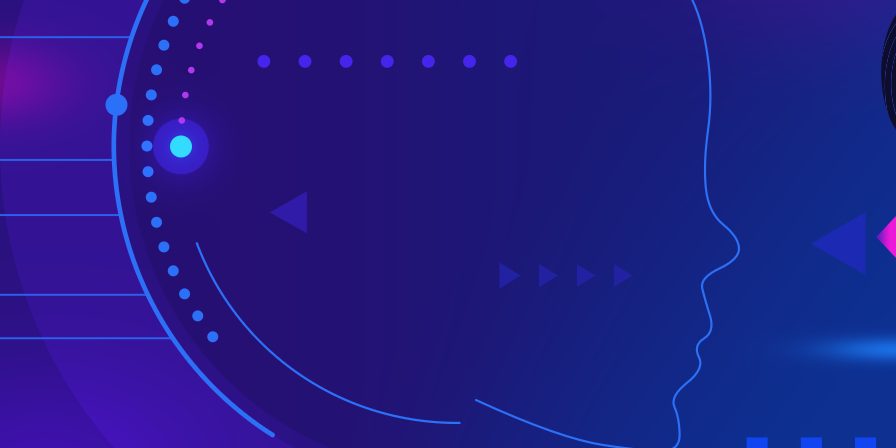
Reproduce this background procedurally as a WebGL 2 fragment shader.

```glsl
#version 300 es
precision highp float;
// Violet-blue tech backdrop: concentric arcs, dotted rings, arrows and a thin wavy contour.
uniform vec2 u_resolution;
out vec4 outColor;

// Canvas units: the height is 100, y points up.
const vec2 HUB = vec2(101.8, 67.4);
const float RING = 76.4;
const vec3 AZURE = vec3(0.17, 0.44, 0.97);
const vec3 INDIGO = vec3(0.27, 0.14, 0.92);

// Control polygon of the contour, a quadratic B-spline.
const int KNOTS = 18;
const vec2 CONTOUR[KNOTS] = vec2[](
  vec2(152.1, 105.2), vec2(157.0, 94.8), vec2(159.1, 78.6), vec2(157.0, 63.5),
  vec2(158.1, 52.6), vec2(164.8, 47.1), vec2(165.1, 42.2), vec2(156.2, 38.0),
  vec2(157.3, 33.3), vec2(159.6, 26.0), vec2(154.7, 22.9), vec2(157.3, 17.7),
  vec2(149.5, 11.5), vec2(151.6, 6.8), vec2(151.8, -0.5), vec2(144.5, -0.8),
  vec2(125.0, 2.1), vec2(87.5, 19.3));
const float LINE_Y[5] = float[](91.7, 64.3, 52.0, 34.2, 24.5);

float cover(float dist, float px) { return clamp(0.5 - dist / px, 0.0, 1.0); }

float glow(vec2 p, vec2 center, vec2 size) {
  vec2 q = (p - center) / size;
  return exp(-dot(q, q));
}

float segmentDist(vec2 p, vec2 a, vec2 b) {
  vec2 ab = b - a;
  return length(p - a - ab * clamp(dot(p - a, ab) / dot(ab, ab), 0.0, 1.0));
}

// Angles are measured from the left of the hub, upwards.
float hubAngle(vec2 q) { return atan(q.y, -q.x); }
vec2 onCircle(float radius, float angle) { return radius * vec2(-cos(angle), sin(angle)); }

float arcDist(vec2 q, float radius, float low, float high) {
  return length(q - onCircle(radius, clamp(hubAngle(q), low, high)));
}

float ringDots(vec2 q, float radius, float spacing, float first, float last) {
  float id = clamp(round(hubAngle(q) / spacing), first, last);
  return length(q - onCircle(radius, id * spacing));
}

// Offset from the nearest item of a horizontal row.
vec2 rowOffset(vec2 p, vec2 start, float spacing, float count) {
  float id = clamp(round((p.x - start.x) / spacing), 0.0, count - 1.0);
  return p - start - vec2(id * spacing, 0.0);
}

// Triangle with its apex at zero, opening towards +x.
float triangleDist(vec2 q, float width, float halfHeight) {
  float side = (abs(q.y) * width - q.x * halfHeight) / length(vec2(width, halfHeight));
  return max(q.x - width, side);
}

float boxDist(vec2 q, vec2 halfSize) {
  vec2 d = abs(q) - halfSize;
  return max(d.x, d.y);
}

float contourDist(vec2 p) {
  float dist = 1e3;
  for (int i = 0; i < KNOTS - 2; i++) {
    vec2 mid = CONTOUR[i + 1];
    vec2 a = 0.5 * (CONTOUR[i] + mid), b = 0.5 * (mid + CONTOUR[i + 2]), prev = a;
    for (int k = 1; k <= 8; k++) {
      float t = float(k) / 8.0;
      vec2 next = mix(mix(a, mid, t), mix(mid, b, t), t);
      dist = min(dist, segmentDist(p, prev, next));
      prev = next;
    }
  }
  return dist;
}

vec3 backdrop(vec2 p, float px) {
  float r = length(p - HUB);
  vec3 col = mix(vec3(0.15, 0.06, 0.45), vec3(0.10, 0.10, 0.47), smoothstep(40.0, 150.0, p.x));
  col = mix(col, vec3(0.05, 0.19, 0.57), smoothstep(70.0, 190.0, p.x - 0.7 * p.y));
  col += vec3(0.09, -0.02, 0.04) * glow(p, vec2(185.0, 106.0), vec2(35.0, 18.0));
  // Translucent bands around the inner disc
  float left = 1.0 - smoothstep(70.0, 105.0, p.x);
  col += left * vec3(0.015, 0.005, 0.05) * cover(73.0 - r, 2.0 * px);
  col += left * vec3(0.035, 0.01, 0.08) * cover(RING - r, px) * cover(r - 101.8, px);
  // Coloured light at the left and right borders
  col += vec3(0.08, 0.0, 0.18) * glow(p, vec2(10.0, -5.0), vec2(38.0, 24.0)) * cover(73.0 - r, px);
  col += vec3(0.26, -0.02, 0.07) * glow(p, vec2(-2.0, 81.5), vec2(17.0, 9.0));
  col += vec3(0.05, 0.24, 0.32) * glow(p, vec2(200.0, 22.0), vec2(16.0, 2.6));
  return col;
}

void main() {
  float px = 100.0 / u_resolution.y;
  vec2 p = gl_FragCoord.xy * px;
  vec2 q = p - HUB;
  vec3 col = backdrop(p, px);

  // Arrows, row of dots and squares
  col = mix(col, vec3(0.19, 0.10, 0.66), cover(triangleDist(p - vec2(60.2, 52.6), 8.3, 4.7), px));
  col = mix(col, vec3(0.11, 0.16, 0.70), cover(triangleDist(p - vec2(181.0, 45.6), 12.2, 7.0), px));
  vec2 arrow = rowOffset(p, vec2(116.2, 38.5), 8.33, 4.0) * vec2(-1.0, 1.0);
  col = mix(col, vec3(0.13, 0.13, 0.63), cover(triangleDist(arrow, 4.7, 2.9), px));
  col = mix(col, INDIGO, cover(length(rowOffset(p, vec2(58.9, 86.3), 9.18, 7.0)) - 1.43, px));
  vec2 square = rowOffset(p, vec2(169.0, 0.0), 12.1, 3.0);
  col = mix(col, vec3(0.07, 0.27, 0.95), cover(boxDist(square, vec2(2.35)), px));

  // Level lines that stop at the main arc
  float levels = 1e3;
  for (int i = 0; i < 5; i++) levels = min(levels, abs(p.y - LINE_Y[i]) - 0.22);
  float outside = cover(RING - length(q), px) * step(q.x, 0.0);
  col = mix(col, vec3(0.16, 0.38, 0.92), cover(levels, px) * outside);

  // Arcs, contour, knob and dotted rings
  float strokes = min(arcDist(q, RING, -1.005, 1.0) - 0.52, arcDist(q, 61.8, -1.583, -0.359) - 0.25);
  strokes = min(strokes, contourDist(p) - 0.24);
  strokes = min(strokes, length(p - vec2(26.0, 76.6)) - 2.45);
  strokes = min(strokes, ringDots(q, 69.0, 0.0831, -8.0, 8.0) - 1.22);
  col = mix(col, AZURE, cover(strokes, px));
  // Luminous node
  float node = length(p - vec2(40.4, 67.3));
  col += vec3(0.05, 0.03, 0.22) * exp(-node * node / 60.0);
  col = mix(col, vec3(0.23, 0.12, 0.80), 0.85 * cover(node - 6.2, px));
  col = mix(col, vec3(0.16, 0.30, 0.95), 0.6 * exp(-node * node / 9.0));
  col = mix(col, vec3(0.20, 0.86, 1.0), cover(node - 2.45, px));
  col = mix(col, vec3(0.70, 0.22, 0.93), cover(ringDots(q, 61.5, 0.0931, 1.0, 8.0) - 0.73, px));

  // Dark streaked oval and magenta wedge at the right border
  vec2 oval = (p - vec2(205.0, 83.9)) / vec2(8.3, 16.1);
  float streak = smoothstep(0.8, 1.0, abs(fract(length(oval) * 6.0 + p.y * 0.08) * 2.0 - 1.0));
  vec3 dark = vec3(0.06, 0.05, 0.18) + vec3(0.04, 0.16, 0.36) * streak;
  col = mix(col, dark, cover((length(oval) - 1.0) * 8.3, px));
  float wedge = triangleDist(p - vec2(195.6, 47.1), 8.0, 8.5);
  vec3 pink = mix(vec3(0.40, 0.10, 0.75), vec3(0.92, 0.10, 0.85), smoothstep(195.5, 199.0, p.x));
  col = mix(col, pink, cover(wedge, px));

  outColor = vec4(clamp(col, 0.0, 1.0), 1.0);
}
```
